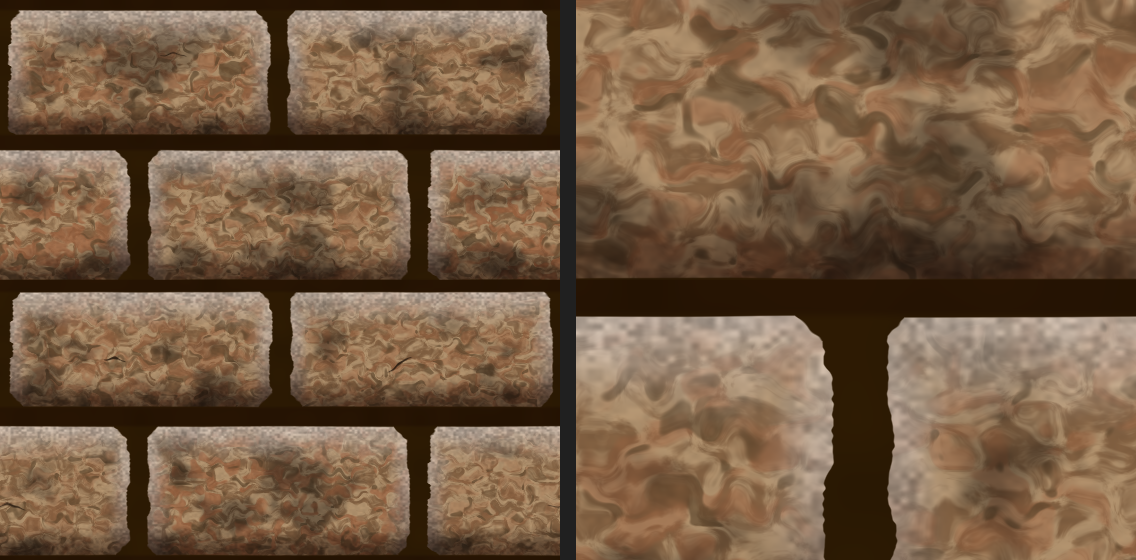
Left: the whole. Right: its middle third, enlarged.
This texture is drawn by a Shadertoy shader. Its source:

```glsl
// Weathered brick wall: four staggered courses, two bricks across, in dark mortar.
// Each brick is a chamfered box with chipped ends; layered value noise gives its
// mottled clay, pale upper rim, sooty foot and an occasional crack.

float hash(vec2 p) {
    vec3 q = fract(p.xyx * 0.1031);
    q += dot(q, q.yzx + 33.33);
    return fract((q.x + q.y) * q.z);
}

float noise(vec2 p) {
    vec2 i = floor(p), f = fract(p);
    f = f * f * (3.0 - 2.0 * f);
    return mix(mix(hash(i), hash(i + vec2(1, 0)), f.x),
               mix(hash(i + vec2(0, 1)), hash(i + vec2(1, 1)), f.x), f.y);
}

float fbm(vec2 p) {
    float sum = 0.0, amp = 0.533;
    for (int i = 0; i < 4; i++) {
        sum += amp * noise(p);
        p = mat2(1.6, 1.2, -1.2, 1.6) * p + 7.3;
        amp *= 0.5;
    }
    return sum;
}

// Signed distance to a brick with worn ends and a different cut at each corner
float brickDistance(vec2 q, vec2 halfSize, vec2 seed) {
    vec2 side = step(0.0, q);
    float end = seed.x + side.x * 9.0;
    float chips = smoothstep(0.45, 0.6, noise(vec2(q.y * 32.0 + 20.0, end)));
    float teeth = noise(vec2(q.y * 320.0 + 90.0, end));
    vec2 d = abs(q) - halfSize;
    d.x += 0.005 * chips + 0.002 * teeth;
    d.y += 0.0015 * noise(vec2(q.x * 14.0 + 9.0, seed.y));
    float cut = mix(0.007, 0.026, hash(seed + side * 3.7));
    cut += 0.004 * (noise(q * 140.0 + seed) - 0.5);
    float corner = (d.x + d.y + cut) * 0.707;
    return max(max(d.x, d.y), corner);
}

// Tapered, slightly bent stroke; returns its coverage
float crack(vec2 q, vec2 seed, float pixel) {
    q -= (vec2(hash(seed + 1.3), hash(seed + 2.9)) - 0.5) * vec2(0.2, 0.07);
    float angle = mix(-0.25, 0.5, hash(seed + 4.1));
    q = mat2(cos(angle), -sin(angle), sin(angle), cos(angle)) * q;
    q.y += 0.012 * (noise(vec2(q.x * 60.0 + 30.0, seed.x)) - 0.5);
    float reach = mix(0.018, 0.038, hash(seed + 5.7));
    float along = clamp(1.0 - abs(q.x) / reach, 0.0, 1.0);
    float width = 0.0035 * along * noise(q * vec2(90, 250) + seed);
    return smoothstep(pixel, -pixel, abs(q.y) - width) * smoothstep(0.0, 0.2, along);
}

vec3 clay(vec2 q, vec2 halfSize, vec2 seed, float pixel) {
    // Mottled body, with flecks drawn out along the brick
    vec2 s = q + seed;
    vec2 warp = vec2(noise(s * 65.0), noise(s * 65.0 + 31.0)) - 0.5;
    vec2 fleck = s * vec2(75, 115) + warp * 2.2;
    float blotch = fbm(s * vec2(13, 17) + 5.0);
    float detail = fbm(fleck);
    vec3 col = mix(vec3(0.50, 0.37, 0.25), vec3(0.68, 0.56, 0.42),
                   smoothstep(0.28, 0.68, detail));
    float rust = smoothstep(0.45, 0.72, noise(fleck * 0.8 + 19.0));
    col = mix(col, vec3(0.59, 0.36, 0.23), rust * mix(0.25, 0.75, hash(seed + 8.0)));
    float pit = smoothstep(0.70, 0.88, noise(fleck * 0.75 + 47.0));
    col = mix(col, vec3(0.36, 0.27, 0.17), pit * 0.65);

    // Soft smudges over the middle
    float smudge = smoothstep(0.48, 0.75, blotch);
    col *= 1.0 - 0.36 * smudge;

    // Bleached top and ends, dark foot
    float wobble = 0.025 * (fbm(s * 40.0 + 11.0) - 0.5);
    float top = halfSize.y - q.y + wobble;
    float foot = halfSize.y + q.y + wobble;
    float end = halfSize.x - abs(q.x) + wobble;
    float pale = max(1.0 - smoothstep(-0.01, 0.075, top),
                     0.85 * (1.0 - smoothstep(0.0, 0.05, end)));
    float weave = noise(s * vec2(210, 260)) - 0.5;
    vec3 rim = mix(vec3(0.48, 0.41, 0.37), vec3(0.74, 0.69, 0.65),
                   smoothstep(-0.08, 0.06, q.y));
    col = mix(col, rim + 0.08 * weave, pale * 0.86);
    float soot = 1.0 - smoothstep(0.005, 0.06, foot);
    col *= mix(vec3(1), vec3(0.54, 0.49, 0.46), soot);
    col *= 1.0 + weave * (0.08 + 0.16 * max(pale, soot));

    float cracked = step(0.35, hash(seed + 6.0));
    return mix(col, vec3(0.14, 0.09, 0.05), 0.85 * cracked * crack(q, seed, pixel));
}

void mainImage(out vec4 fragColor, in vec2 fragCoord) {
    vec2 uv = fragCoord / iResolution.xy;
    float pixel = 1.0 / min(iResolution.x, iResolution.y);

    // Staggered grid; ids wrap so the wall tiles
    float row = min(floor(uv.y * 4.0), 3.0);
    float x = uv.x * 2.0 + 0.5 * mod(row + 1.0, 2.0);
    vec2 seed = vec2(mod(floor(x), 2.0), row) * vec2(17.3, 11.9) + 3.1;

    // Bottom and top of the brick in each course
    vec2 spans[4] = vec2[4](vec2(0.008, 0.239), vec2(0.273, 0.479),
                            vec2(0.500, 0.732), vec2(0.759, 0.982));
    vec2 span = spans[int(row)];
    vec2 q = vec2((fract(x) - 0.5) * 0.5, uv.y - 0.5 * (span.x + span.y));
    q.x += 0.006 * (hash(seed + 7.0) - 0.5);
    vec2 halfSize = vec2(0.235, 0.5 * (span.y - span.x));

    // Mortar, a little warmer in the upright joints
    float upright = smoothstep(0.004, -0.004, abs(q.y) - halfSize.y);
    vec3 mortar = mix(vec3(0.145, 0.075, 0.01), vec3(0.17, 0.10, 0.012), upright);
    mortar *= 0.94 + 0.12 * noise(uv * 24.0);

    float cover = smoothstep(pixel, -pixel, brickDistance(q, halfSize, seed));
    fragColor = vec4(mix(mortar, clay(q, halfSize, seed, pixel), cover), 1.0);
}
```
